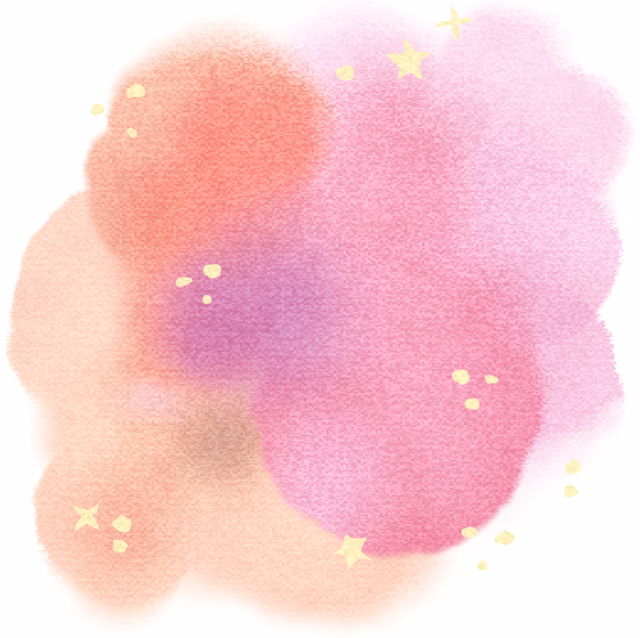
This background is drawn by a WebGL 1 fragment shader. Its source:

```glsl
precision highp float;
// Watercolour cloud on white paper: peach, coral, pink and lilac washes
// are layered as noise-warped ellipses with crisp or bleeding rims, then
// given a woven paper grain and small cream stars and rings of dots.
uniform vec2 u_resolution;

const float TAU = 6.28319;
const vec3 PAPER = vec3(1., .997, .998);
const vec3 BLUSH = vec3(.995, .86, .94);
const vec3 ORCHID = vec3(.975, .76, .88);
const vec3 PEACH = vec3(1., .84, .76);
const vec3 APRICOT = vec3(.98, .71, .62);
const vec3 CORAL = vec3(.99, .53, .49);
const vec3 ROSE = vec3(.97, .60, .71);
const vec3 LILAC = vec3(.82, .50, .72);
const vec3 CLAY = vec3(.84, .64, .58);
const vec3 CREAM = vec3(1., .95, .75);

float hash(vec2 p) {
  vec3 q = fract(vec3(p.xyx) * .1031);
  q += dot(q, q.yzx + 33.33);
  return fract((q.x + q.y) * q.z);
}

float noise(vec2 p) {
  vec2 i = floor(p), f = fract(p);
  f = f * f * (3. - 2. * f);
  return mix(mix(hash(i), hash(i + vec2(1, 0)), f.x),
             mix(hash(i + vec2(0, 1)), hash(i + vec2(1, 1)), f.x), f.y);
}

float fbm(vec2 p) {
  float sum = 0., amp = .5;
  for (int i = 0; i < 5; i++) {
    sum += amp * noise(p);
    p = p * 2.03 + 17.1;
    amp *= .5;
  }
  return sum;
}

// Elliptical coverage; soft is the share of the radius that bleeds out.
float wash(vec2 p, float x, float y, float rx, float ry, float soft) {
  return 1. - smoothstep(1. - soft, 1., length((p - vec2(x, y)) / vec2(rx, ry)));
}

float star(vec2 d, float radius, float points, float inner, float turn) {
  float spike = abs(fract((atan(d.y, d.x) - turn) / TAU * points) - .5) * 2.;
  float rim = radius * mix(inner, 1., spike * spike);
  return 1. - smoothstep(-.002, .002, length(d) - rim);
}

// Up to three dabs evenly spaced on a ring, each smaller than the last.
float dots(vec2 p, float ring, float start, float count) {
  float ink = 0.;
  for (int i = 0; i < 3; i++) {
    float k = float(i), a = start + TAU * k / count;
    vec2 d = p - ring * vec2(cos(a), sin(a));
    float dab = length(d * vec2(.9, 1.15)) - (.0125 - .0022 * k);
    if (k < count) ink = max(ink, 1. - smoothstep(-.0015, .0015, dab));
  }
  return ink;
}

void main() {
  vec2 uv = gl_FragCoord.xy / u_resolution;
  float speckle = noise(uv * vec2(260., 400.)) - .5;
  vec2 wobble = vec2(fbm(uv * 9.), fbm(uv * 9. + 40.)) - .48;
  vec2 p = uv + .05 * wobble + .008 * speckle;
  float cloud = fbm(uv * 6. + 8.) - .48;
  vec3 col = PAPER;

  // Pale pink on the right, bleeding away above and below
  float pale = max(wash(p, .78, .883, .15, .12, .45), wash(p, .86, .778, .145, .14, .25));
  pale = max(pale, wash(p, .573, .88, .2, .125, .6));
  col = mix(col, BLUSH, pale * .9);
  float rightBleed = mix(.75, .06, smoothstep(.25, .42, p.y));
  col = mix(col, mix(BLUSH, ORCHID, .5), wash(p, .833, .4, .137, .18, rightBleed));
  float topBleed = mix(.06, .8, smoothstep(.6, .78, p.y));
  col = mix(col, ORCHID, .8 * wash(p, .833, .65, .15, .2, topBleed));
  col = mix(col, ORCHID, .9 * wash(p, .72, .53, .22, .4, .6));

  // Peach on the left and along the bottom
  float leftBleed = mix(.05, .4, smoothstep(.42, .3, p.y));
  col = mix(col, mix(PEACH, PAPER, .15), wash(p, .16, .5, .15, .2, leftBleed));
  col = mix(col, PEACH, wash(p, .2, .34, .16, .14, .4));
  col = mix(col, PEACH, wash(p, .508, .151, .23, .16, .45));
  float cornerBleed = mix(.07, .4, smoothstep(.15, .04, p.y));
  float corner = max(wash(p, .195, .165, .138, .16, cornerBleed), wash(p, .18, .24, .12, .09, .12));
  col = mix(col, PEACH, max(corner, wash(p, .35, .22, .2, .19, .5)));
  col = mix(col, APRICOT, .6 * wash(p, .2, .18, .13, .16, .8));
  col = mix(col, APRICOT, .8 * wash(p, .31, .35, .2, .22, .75));

  // Apricot and coral at the upper left
  float crownBleed = mix(.05, .5, smoothstep(.8, .93, p.y));
  float crown = max(wash(p, .306, .7, .182, .157, .1), wash(p, .352, .817, .185, .168, crownBleed));
  col = mix(col, mix(PEACH, APRICOT, .6), crown);
  col = mix(col, mix(APRICOT, CORAL, .35), .8 * wash(p, .26, .55, .11, .24, .7));
  col = mix(col, CLAY, .75 * wash(p, .35, .315, .12, .1, .95));
  col = mix(col, BLUSH, .5 * wash(p, .24, .37, .09, .06, .95));

  // Large rose body with lilac pooled at its heart
  float bodyBleed = mix(.06, .6, smoothstep(.33, .58, p.y));
  float rose = max(wash(p, .625, .439, .245, .315, bodyBleed), wash(p, .6, .7, .2, .26, .7));
  rose = max(rose, max(wash(p, .5, .6, .24, .2, .6), .8 * wash(p, .378, .517, .2, .15, .55)));
  col = mix(col, ROSE, rose * .92);
  col = mix(col, ORCHID, .65 * wash(p, .52, .25, .13, .16, .9) * rose);
  float coralBleed = mix(.85, .3, smoothstep(.38, .5, p.x));
  col = mix(col, CORAL, .75 * wash(p, .378, .8, .145, .16, coralBleed));
  col = mix(col, CORAL, .65 * wash(p, .34, .69, .2, .18, .95));
  col = mix(col, LILAC, .8 * wash(p, .43, .51, .21, .21, 1.));
  col = mix(col, LILAC, .5 * wash(p, .32, .5, .1, .13, .9));

  // Pigment clouds, woven rows and speckle, only where there is paint
  float paint = clamp((1. - col.g) * 3.5, 0., 1.);
  float zigzag = abs(fract(uv.x * 90.) - .5);
  float weave = sin(TAU * (uv.y * 96. + zigzag + .6 * noise(uv * 90.)));
  float grain = .024 * weave + .15 * speckle;
  col += paint * (cloud * vec3(.04, .2, .18) + grain * vec3(.5, 1., .9));

  // Cream stars and dots
  vec2 q = uv + .007 * (vec2(noise(uv * 90.), noise(uv * 90. + 30.)) - .5);
  float cream = max(star(q - vec2(.639, .905), .036, 5., .5, .4),
                    star(q - vec2(.711, .965), .029, 4., .2, .15));
  cream = max(cream, star(q - vec2(.135, .189), .028, 4., .32, .85));
  cream = max(cream, star(q - vec2(.551, .137), .029, 5., .55, .75));
  cream = max(cream, dots(q - vec2(.191, .826), .038, .96, 3.));
  cream = max(cream, dots(q - vec2(.314, .555), .027, .9, 3.));
  cream = max(cream, dots(q - vec2(.742, .393), .027, 2.5, 3.));
  cream = max(cream, dots(q - vec2(.759, .144), .032, .35, 3.));
  cream = max(cream, dots(q - vec2(.189, .161), .018, 1.4, 2.));
  cream = max(cream, dots(q - vec2(.894, .249), .019, 1.5, 2.));
  cream = max(cream, dots(q - vec2(.54, .886), 0., 0., 1.));
  col = mix(col, CREAM + .08 * speckle, cream * .95);
  gl_FragColor = vec4(clamp(col, 0., 1.), 1.);
}
```
